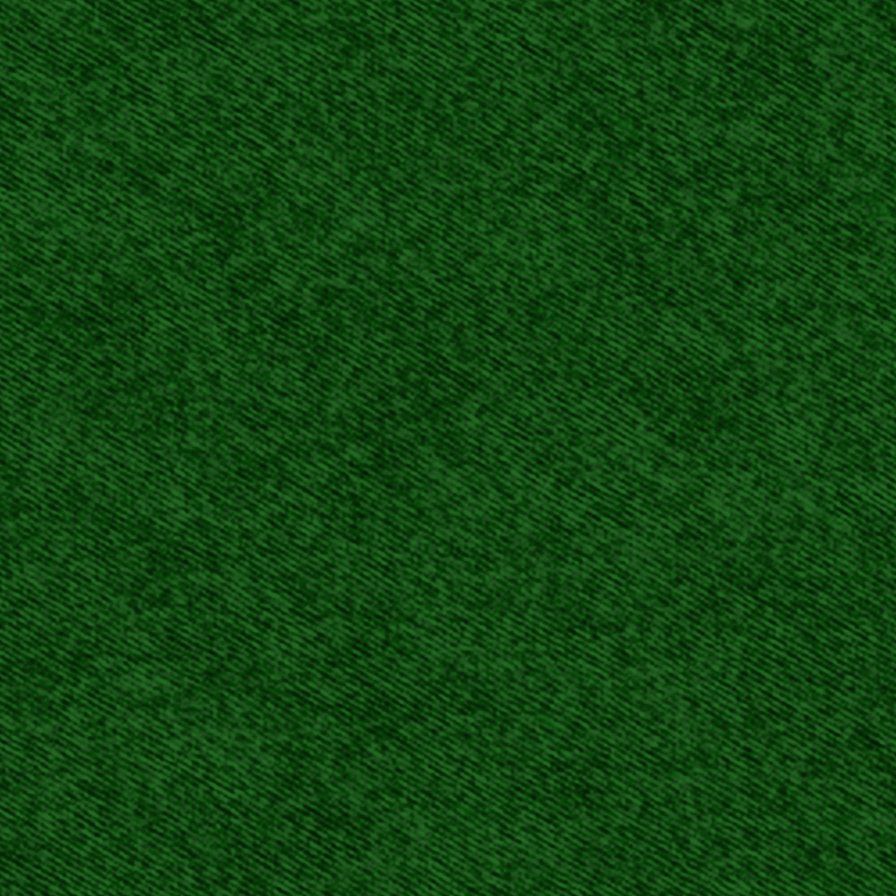
This texture is drawn by a WebGL 2 fragment shader. Its source:

```glsl
#version 300 es
precision highp float;

uniform vec2 u_resolution;
out vec4 fragColor;

// Weave
const float TWILL_ANGLE = -0.53;
const float RIB_COUNT = 138.0;
const float RIB_DEPTH = 0.9;
const float RIB_WOBBLE = 1.5;
const vec2 STITCH_SCALE = vec2(105.0, 220.0);
const float STITCH_DEPTH = 2.6;
const float GRAIN_SCALE = 250.0;
const float GRAIN_DEPTH = 2.3;
const vec2 PATCH_SCALE = vec2(14.0, 26.0);
const float PATCH_DEPTH = 0.7;

// Slubs: short thick places in the yarn
const float SLUB_GRID = 7.0;
const float SLUB_CHANCE = 0.42;
const vec2 SLUB_SIZE = vec2(0.017, 0.006);
const float SLUB_TURN = 0.5;
const float SLUB_STRENGTH = 0.75;
const vec3 SLUB_COLOR = vec3(0.06, 0.38, 0.07);

// Dye
const float GREEN_MEAN = 0.272;
const float GREEN_SPREAD = 0.06;
const vec2 GREEN_RANGE = vec2(0.10, 0.41);
const vec2 TINT_RATIO = vec2(0.14, 0.33);
const vec2 TINT_EDGE = vec2(0.25, 0.31);
const float TINT_JITTER = 0.12;

uint scramble(uint v) {
  v = v * 747796405u + 2891336453u;
  v = ((v >> ((v >> 28u) + 4u)) ^ v) * 277803737u;
  return (v >> 22u) ^ v;
}

float hash(vec2 cell, uint seed) {
  uvec2 c = uvec2(ivec2(cell));
  uint bits = scramble(c.x + scramble(c.y + scramble(seed)));
  return float(bits >> 8u) / 16777216.0;
}

float valueNoise(vec2 p, uint seed) {
  vec2 cell = floor(p);
  vec2 f = fract(p);
  f = f * f * (3.0 - 2.0 * f);
  float low = mix(hash(cell, seed), hash(cell + vec2(1, 0), seed), f.x);
  float high = mix(hash(cell + vec2(0, 1), seed), hash(cell + vec2(1, 1), seed), f.x);
  return mix(low, high, f.y);
}

float signedNoise(vec2 p, uint seed) {
  return valueNoise(p, seed) - 0.5;
}

// Components of p along and across a direction
vec2 alongAcross(vec2 p, float angle) {
  vec2 dir = vec2(cos(angle), sin(angle));
  return vec2(dot(p, dir), dot(p, vec2(-dir.y, dir.x)));
}

// Relief of the cloth, about zero mean and unit spread
float weaveRelief(vec2 p) {
  vec2 q = alongAcross(p, TWILL_ANGLE);
  float wobble = RIB_WOBBLE * (signedNoise(q * vec2(40.0, 60.0), 1u)
                             + 2.0 * signedNoise(q * 9.0, 2u));
  float ribFade = 0.6 + 0.8 * valueNoise(q * vec2(22.0, 34.0), 3u);
  float rib = sin(6.2831853 * RIB_COUNT * q.y + wobble);
  float stitch = signedNoise(q * STITCH_SCALE, 4u);
  float grain = signedNoise(p * GRAIN_SCALE, 5u);
  float blotch = signedNoise(q * PATCH_SCALE, 6u);
  return RIB_DEPTH * ribFade * rib + STITCH_DEPTH * stitch
       + GRAIN_DEPTH * grain + PATCH_DEPTH * blotch;
}

float slubMask(vec2 p) {
  vec2 home = floor(p * SLUB_GRID);
  float mask = 0.0;
  for (int y = -1; y <= 1; y++) {
    for (int x = -1; x <= 1; x++) {
      vec2 cell = home + vec2(x, y);
      vec2 center = (cell + vec2(hash(cell, 11u), hash(cell, 12u))) / SLUB_GRID;
      float angle = TWILL_ANGLE + SLUB_TURN * (hash(cell, 13u) - 0.6);
      float size = mix(0.5, 1.1, hash(cell, 14u));
      vec2 d = alongAcross(p - center, angle) / (SLUB_SIZE * size);
      float weight = step(hash(cell, 15u), SLUB_CHANCE) * mix(0.35, 1.0, hash(cell, 16u));
      mask = max(mask, weight * exp(-dot(d, d)));
    }
  }
  return mask * mix(0.6, 1.0, valueNoise(p * 160.0, 17u));
}

// Deep tones stay saturated, raised fibres turn greyer
vec3 dye(float relief, vec2 p) {
  float green = clamp(GREEN_MEAN + GREEN_SPREAD * relief, GREEN_RANGE.x, GREEN_RANGE.y);
  float jitter = TINT_JITTER * signedNoise(p * GRAIN_SCALE, 21u);
  float grey = smoothstep(TINT_EDGE.x, TINT_EDGE.y, green + jitter);
  float tint = green * mix(TINT_RATIO.x, TINT_RATIO.y, grey);
  return vec3(tint, green, tint);
}

void main() {
  vec2 p = gl_FragCoord.xy / u_resolution;
  vec3 color = dye(weaveRelief(p), p);
  color = mix(color, SLUB_COLOR, SLUB_STRENGTH * slubMask(p));
  fragColor = vec4(color, 1.0);
}
```
